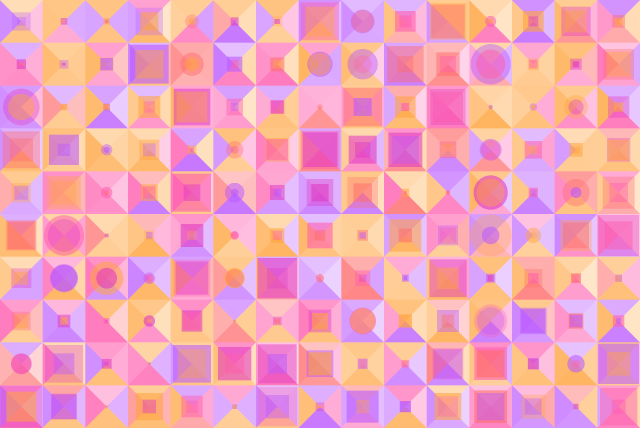
Give the GLSL for this pattern, as a Shadertoy shader.

```glsl
// Grid of four-facet pastel tiles, each overlaid with translucent nested squares or discs.

const vec2  GRID = vec2(15.0, 10.0);        // tiles across and down
const int   SAMPLES = 3;                    // antialiasing samples per axis
const float DISC_SHARE = 0.22;              // share of tiles with discs
const float SAME_HUE_SHARE = 0.35;          // chance that a facet keeps the tile hue
const vec2  OUTER_SIZE = vec2(0.03, 0.49);  // half-size range of the outer shape
const vec2  INNER_RATIO = vec2(0.35, 0.95); // inner half-size relative to outer
const vec2  LAYER_ALPHA = vec2(0.30, 0.62); // opacity range of each shape
const float STRENGTH_JITTER = 0.16;         // variation of facet tint
const vec4  FACET_STRENGTH = vec4(0.42, 0.52, 0.66, 0.66); // right, top, left, bottom

const vec3 ORANGE  = vec3(1.00, 0.64, 0.24);
const vec3 CORAL   = vec3(1.00, 0.42, 0.42);
const vec3 PINK    = vec3(1.00, 0.36, 0.68);
const vec3 MAGENTA = vec3(0.88, 0.22, 0.76);
const vec3 VIOLET  = vec3(0.73, 0.35, 1.00);

// Integer hash of a tile and a channel, in 0..1
float hash(vec2 tile, int channel) {
    uvec3 v = uvec3(ivec3(ivec2(tile), channel)) * 1664525u + 1013904223u;
    v.x += v.y * v.z;  v.y += v.z * v.x;  v.z += v.x * v.y;
    v ^= v >> 16u;
    v.x += v.y * v.z;  v.y += v.z * v.x;  v.z += v.x * v.y;
    return float(v.z >> 8u) / 16777216.0;
}

float hashRange(vec2 tile, int channel, vec2 range) {
    return mix(range.x, range.y, hash(tile, channel));
}

// Saturated hue for shapes
vec3 shapeHue(float h) {
    return h < 0.26 ? ORANGE : h < 0.44 ? CORAL : h < 0.62 ? PINK : h < 0.82 ? MAGENTA : VIOLET;
}

// Softer hue for facets
vec3 facetHue(float h) {
    return h < 0.38 ? ORANGE : h < 0.50 ? CORAL : h < 0.76 ? PINK : VIOLET;
}

// Facet under p: 0 right, 1 top, 2 left, 3 bottom
int facetIndex(vec2 p) {
    return abs(p.x) > abs(p.y) ? (p.x > 0.0 ? 0 : 2) : (p.y > 0.0 ? 1 : 3);
}

vec3 facetColor(vec2 tile, vec2 p) {
    int facet = facetIndex(p);
    bool keepsHue = hash(tile, 10 + facet) < SAME_HUE_SHARE;
    vec3 hue = facetHue(hash(tile, keepsHue ? 0 : 20 + facet));
    float jitter = (hash(tile, 30 + facet) - 0.5) * 2.0 * STRENGTH_JITTER;
    return mix(vec3(1.0), hue, FACET_STRENGTH[facet] + jitter);
}

vec3 tileColor(vec2 gridPos) {
    vec2 tile = floor(gridPos);
    vec2 p = fract(gridPos) - 0.5;
    vec3 color = facetColor(tile, p);

    // Nested translucent shapes, outer first
    bool isDisc = hash(tile, 1) < DISC_SHARE;
    float radius = isDisc ? length(p) : max(abs(p.x), abs(p.y));
    float size = hashRange(tile, 2, OUTER_SIZE);
    for (int layer = 0; layer < 2; layer++) {
        vec3 hue = shapeHue(hash(tile, 40 + layer));
        float alpha = hashRange(tile, 50 + layer, LAYER_ALPHA);
        if (radius < size) color = mix(color, hue, alpha);
        size *= hashRange(tile, 3, INNER_RATIO);
    }
    return color;
}

void mainImage(out vec4 fragColor, in vec2 fragCoord) {
    // Average a small grid of samples so every edge is smooth
    vec3 sum = vec3(0.0);
    for (int j = 0; j < SAMPLES; j++) {
        for (int i = 0; i < SAMPLES; i++) {
            vec2 offset = (vec2(i, j) + 0.5) / float(SAMPLES) - 0.5;
            sum += tileColor((fragCoord + offset) / iResolution.xy * GRID);
        }
    }
    fragColor = vec4(sum / float(SAMPLES * SAMPLES), 1.0);
}
```
